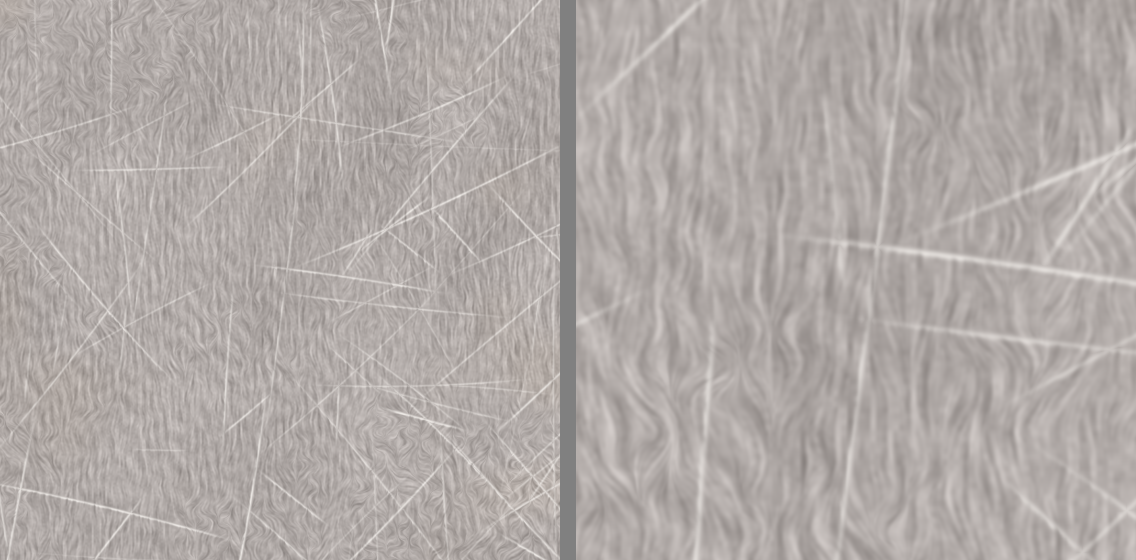
Left: the whole. Right: its middle third, enlarged.
A three.js fragment shader for this texture:

```glsl
varying vec2 vUv;

const vec3 BASE_COLOR = vec3(0.692, 0.666, 0.655);
const vec3 SCRATCH_COLOR = vec3(0.93, 0.915, 0.90);
const vec3 WARM_STAIN = vec3(0.008, 0.001, -0.010);
const float GRAIN_SCALE = 290.0;
const float GRAIN_CONTRAST = 0.37;
const float FIBRE_STEP = 0.0019;
const int FIBRE_STEPS = 5;
const float SWIRL_SCALE = 50.0;
const float SWIRL_CALM = 0.7;
const float SWIRL_WILD = 3.4;
const float MOTTLE_CONTRAST = 0.065;
const int SCRATCH_COUNT = 100;
const float SCRATCH_WIDTH = 0.0021;
const float SCRATCH_BEND = 0.4;
const float GROOVE_SHADE = 0.02;

float hash(vec2 p) {
  return fract(sin(dot(p, vec2(127.1, 311.7))) * 43758.5453);
}

float noise(vec2 p) {
  vec2 cell = floor(p);
  vec2 f = fract(p);
  f = f * f * (3.0 - 2.0 * f);
  float low = mix(hash(cell), hash(cell + vec2(1.0, 0.0)), f.x);
  float high = mix(hash(cell + vec2(0.0, 1.0)), hash(cell + vec2(1.0, 1.0)), f.x);
  return mix(low, high, f.y);
}

float cloud(vec2 p) {
  return 0.6 * noise(p) + 0.4 * noise(p * 2.3 + 17.0);
}

// Direction of the fibres: upright, turning more where swirl is high
vec2 fibreDirection(vec2 p, float swirl) {
  float turn = swirl * (noise(p * SWIRL_SCALE + 9.0) - 0.5);
  return vec2(sin(turn), cos(turn));
}

// Noise smeared along the fibres, both ways from the point
float fibreGrain(vec2 p) {
  float patches = smoothstep(0.4, 0.75, cloud(p * 5.0 + 40.0));
  float swirl = mix(SWIRL_CALM, SWIRL_WILD, patches);
  vec2 ahead = p;
  vec2 behind = p;
  float sum = noise(p * GRAIN_SCALE);
  for (int i = 0; i < FIBRE_STEPS; i++) {
    ahead += FIBRE_STEP * fibreDirection(ahead, swirl);
    behind -= FIBRE_STEP * fibreDirection(behind, swirl);
    sum += noise(ahead * GRAIN_SCALE) + noise(behind * GRAIN_SCALE);
  }
  return sum / float(2 * FIBRE_STEPS + 1) - 0.5;
}

// Four families: upright, rising, falling and nearly level
float scratchAngle(float family, float jitter) {
  if (family < 0.34) return radians(mix(78.0, 100.0, jitter));
  if (family < 0.68) return radians(mix(14.0, 58.0, jitter));
  if (family < 0.87) return radians(mix(-64.0, -28.0, jitter));
  return radians(mix(-16.0, 8.0, jitter));
}

// x: bright line, y: soft dark groove around it
vec2 scratches(vec2 p) {
  vec2 total = vec2(0.0);
  for (int i = 0; i < SCRATCH_COUNT; i++) {
    float id = float(i) + 1.0;
    vec2 center = vec2(hash(vec2(id, 1.3)), hash(vec2(id, 2.7))) * 1.1 - 0.05;
    float angle = scratchAngle(hash(vec2(id, 3.1)), hash(vec2(id, 4.9)));
    float size = hash(vec2(id, 5.3));
    float halfLength = mix(0.06, 0.34, pow(size, 1.5));
    float strength = mix(0.25, 1.0, hash(vec2(id, 6.7)));
    float bend = SCRATCH_BEND * (hash(vec2(id, 7.9)) - 0.5);

    vec2 axis = vec2(cos(angle), sin(angle));
    vec2 d = p - center;
    float along = dot(d, axis);
    float across = dot(d, vec2(-axis.y, axis.x)) - bend * along * along;
    float taper = 1.0 - smoothstep(0.45, 1.0, abs(along) / halfLength);
    float wear = mix(0.6, 1.0, noise(vec2(along * 45.0, id * 3.7)));
    float r = across / (SCRATCH_WIDTH * mix(0.75, 1.1, strength));
    float amount = strength * taper * wear;
    total.x = max(total.x, amount * exp(-r * r));
    total.y = max(total.y, amount * exp(-r * r * 0.15));
  }
  return total;
}

void main() {
  vec2 p = vUv;
  float grain = fibreGrain(p);

  // Grey surface with broad mottling and faint warm stains
  float mottle = cloud(p * 6.0) - 0.5;
  float stain = smoothstep(0.55, 0.85, cloud(p * 4.0 + 73.0));
  vec3 color = BASE_COLOR + MOTTLE_CONTRAST * mottle + WARM_STAIN * stain;
  color += GRAIN_CONTRAST * grain;

  // Pale scratches, slightly roughened by the grain
  vec2 mark = scratches(p + vec2(0.003, 0.002) * grain);
  color -= GROOVE_SHADE * mark.y;
  color = mix(color, SCRATCH_COLOR, clamp(mark.x * (1.0 + grain), 0.0, 1.0));

  gl_FragColor = vec4(color, 1.0);
}
```
